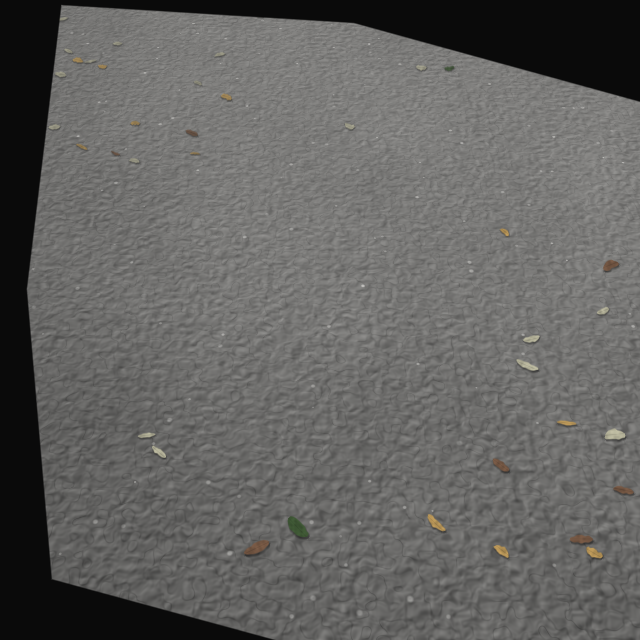
A WebGL 1 fragment shader for this texture:

```glsl
precision highp float;
// Grey asphalt in perspective, strewn with dry leaves and cut out on black.

uniform vec2 u_resolution;

const vec3 BACKDROP = vec3(0.038);
const vec3 ASPHALT_TINT = vec3(1.005, 1.0, 0.985);
const float NEAR_GREY = 0.395;
const float FAR_GREY = 0.492;
const float LEFT_SHADE = 0.05;
const float HORIZON = 2.0;          // height where the ground would vanish
const float GRAIN_FREQ = 180.0;
const float RELIEF = 0.15;
const float CREVICE = 0.05;
const float BLOTCH = 0.06;
const float FLECK_FREQ = 75.0;
const float FLECK_SHARE = 0.035;
const float LEAF_SIZE = 0.021;
const int NEAR_LEAVES = 17;
const int ALL_LEAVES = 40;
const vec3 CREAM = vec3(0.72, 0.71, 0.61);
const vec3 OCHRE = vec3(0.73, 0.59, 0.34);
const vec3 BROWN = vec3(0.46, 0.34, 0.26);
const vec3 GREEN = vec3(0.24, 0.34, 0.20);

float hash(vec2 p) {
  return fract(sin(dot(p, vec2(127.1, 311.7))) * 43758.5453);
}

float noise(vec2 p) {
  vec2 i = floor(p), f = fract(p);
  f = f * f * (3.0 - 2.0 * f);
  return mix(mix(hash(i), hash(i + vec2(1, 0)), f.x),
             mix(hash(i + vec2(0, 1)), hash(i + vec2(1, 1)), f.x), f.y);
}

float fbm(vec2 p) {
  float sum = 0.0, amp = 0.5;
  for (int i = 0; i < 4; i++) {
    sum += amp * noise(p);
    p = mat2(0.8, 0.6, -0.6, 0.8) * p * 2.03 + 7.1;
    amp *= 0.5;
  }
  return sum;
}

// Signed distance to the line a-b, positive on its right side.
float rightOf(vec2 p, vec2 a, vec2 b) {
  vec2 d = normalize(b - a);
  return dot(p - a, vec2(d.y, -d.x));
}

// Inside distance of the cut-out, its corners taken clockwise.
float cutout(vec2 p) {
  vec2 low = vec2(0.081, 0.095), side = vec2(0.042, 0.548);
  vec2 top = vec2(0.096, 0.992), bend = vec2(0.553, 0.964);
  float d = min(rightOf(p, low, side), rightOf(p, side, top));
  d = min(d, min(rightOf(p, top, bend), rightOf(p, bend, vec2(1.0, 0.841))));
  return min(d, rightOf(p, vec2(0.43, 0.0), low));
}

// Embossed stones with thin dark gaps, around zero.
float grain(vec2 p) {
  vec2 q = p + 0.8 * vec2(noise(p * 0.6), noise(p * 0.6 + 31.0));
  vec2 light = vec2(-0.35, 0.45);
  float h = noise(q);
  float relief = h - noise(q + light);
  relief += 0.5 * (noise(q * 1.9) - noise(q * 1.9 + light));
  float gap = 1.0 - smoothstep(0.0, 0.16, abs(noise(q * 0.75 + 13.0) - 0.45));
  return RELIEF * relief - CREVICE * (gap - 0.25);
}

// Sparse pale chips, one at most in each cell.
float flecks(vec2 p) {
  vec2 cell = floor(p);
  vec2 centre = 0.3 + 0.4 * vec2(hash(cell + 3.0), hash(cell + 9.0));
  float radius = mix(0.1, 0.28, hash(cell + 17.0));
  float spot = 1.0 - smoothstep(0.3 * radius, radius, length(fract(p) - centre));
  return spot * step(hash(cell), FLECK_SHARE) * mix(0.4, 1.0, hash(cell + 5.0));
}

// Pointed oval with a bent spine and a ragged rim; negative inside.
float leafShape(vec2 p, float len, float width, float seed) {
  float t = p.x / len;
  float bend = (hash(vec2(seed, 8.0)) - 0.5) * width * t * t;
  float ragged = 0.75 + 0.5 * noise(vec2(t * 3.0 + seed * 5.0, sign(p.y)));
  float rim = width * ragged * sqrt(max(1.0 - t * t, 0.0));
  return max(abs(p.y - bend) - rim, abs(p.x) - len);
}

vec3 leafColour(float pick) {
  vec3 c = mix(CREAM, OCHRE, step(0.56, pick));
  c = mix(c, BROWN, step(0.82, pick));
  return mix(c, GREEN, step(0.95, pick));
}

void main() {
  vec2 uv = gl_FragCoord.xy / u_resolution;
  float px = 1.0 / min(u_resolution.x, u_resolution.y);

  // Asphalt: broad light, blotches, grain and chips
  vec2 ground = vec2(uv.x - 0.5, HORIZON) / (HORIZON - uv.y);
  float grey = mix(NEAR_GREY, FAR_GREY, smoothstep(0.0, 0.85, uv.y));
  grey -= LEFT_SHADE * (1.0 - smoothstep(0.03, 0.45, uv.x));
  grey += BLOTCH * (fbm(ground * 9.0) - 0.47);
  grey += grain(ground * GRAIN_FREQ) * mix(1.0, 0.6, uv.y);
  grey += 0.2 * flecks(ground * FLECK_FREQ);
  vec3 colour = grey * ASPHALT_TINT;

  // Leaves: large ones near and to the right, small ones far and to the left
  for (int i = 0; i < ALL_LEAVES; i++) {
    float id = float(i) + 1.0;
    vec2 r = vec2(hash(vec2(id, 1.7)), hash(vec2(id, 4.3)));
    bool isNear = i < NEAR_LEAVES;
    vec2 at = isNear ? vec2(mix(0.1, 0.98, sqrt(r.x)), mix(0.13, 0.64, r.y))
                     : vec2(mix(0.08, 0.9, r.x * r.x), mix(0.74, 0.98, r.y));
    float len = LEAF_SIZE * mix(1.0, 0.42, smoothstep(0.2, 0.9, at.y));
    len *= mix(0.6, 1.05, hash(vec2(id, 6.1)));
    float width = len * mix(0.2, 0.5, hash(vec2(id, 2.9)));
    float turn = mix(-0.9, 0.5, hash(vec2(id, 9.7))) * (isNear ? 1.0 : 0.5);
    mat2 spin = mat2(cos(turn), -sin(turn), sin(turn), cos(turn));
    vec2 p = spin * (uv - at);
    vec2 shadowP = spin * (uv - at + vec2(-0.06, 0.16) * len);
    float shadow = smoothstep(0.003, -0.002, leafShape(shadowP, len, width, id));
    float cover = smoothstep(px, -px, leafShape(p, len, width, id));
    float vein = 1.0 - smoothstep(0.0, 0.0015, abs(p.y));
    vec3 leaf = leafColour(hash(vec2(id, 12.4)));
    leaf *= 0.88 + 0.22 * noise(p * 220.0 + id) - 0.08 * vein;
    colour = mix(colour, colour * 0.6, shadow);
    colour = mix(colour, leaf, cover * (isNear ? 0.95 : 0.7));
  }

  colour = mix(BACKDROP, colour, smoothstep(-px, px, cutout(uv)));
  gl_FragColor = vec4(colour, 1.0);
}
```
